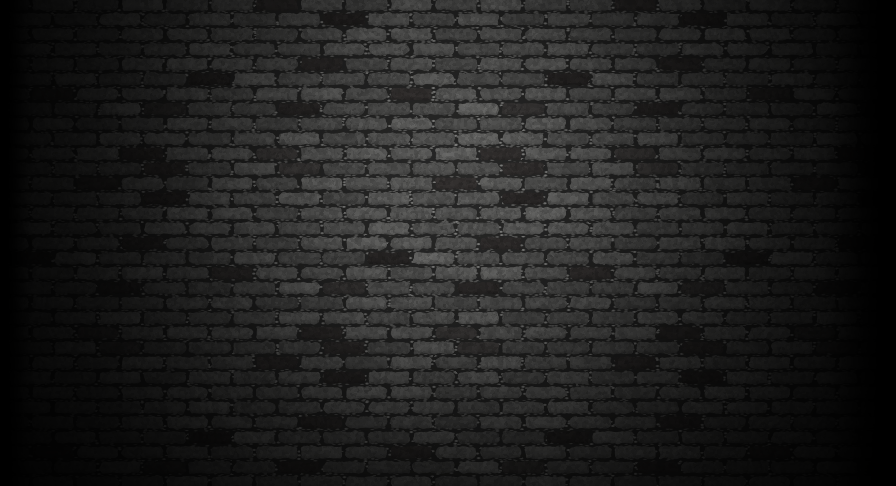
Reproduce this texture procedurally as a Shadertoy shader.

```glsl
// A dark running-bond brick wall under a soft spotlight that fades to black.
// Rounded-box distances shape the bricks, cellular noise roughens them,
// and a stepped formula repeats the charred bricks across the wall.

#define COLUMNS 20.0
#define ROWS 32.55
#define WALL_SHIFT vec2(0.32, 0.20)
#define BRICK_HALF vec2(1.41, 0.405)
#define LIGHT_CENTER vec2(0.505, 0.63)
#define LIGHT_SPREAD vec2(0.33, 0.60)
#define LIGHT_PEAK 0.37
#define MORTAR_SHADE 0.40
#define CHAR_SHADE 0.50
#define GRAIN_SCALE 5.0

const float ASPECT = 3.0; // brick pitch measured in row heights

vec2 hash2(vec2 p) {
    vec3 q = fract(p.xyx * vec3(0.1031, 0.1030, 0.0973));
    q += dot(q, q.yzx + 33.33);
    return fract((q.xx + q.yz) * q.zy);
}

// Distance to the nearest scattered point, and that point's random value.
vec2 cellular(vec2 p) {
    vec2 cell = floor(p), nearest = vec2(8.0, 0.0);
    for (int y = -1; y <= 1; y++)
    for (int x = -1; x <= 1; x++) {
        vec2 id = cell + vec2(x, y);
        vec2 jitter = hash2(id);
        float dist = length(id + jitter - p);
        if (dist < nearest.x) nearest = vec2(dist, hash2(id + 71.0).x);
    }
    return nearest;
}

float roundBox(vec2 p, vec2 halfSize, float radius) {
    vec2 q = abs(p) - halfSize + radius;
    return length(max(q, 0.0)) + min(max(q.x, q.y), 0.0) - radius;
}

// Charred bricks step sideways through a twelve-row repeat.
float charred(float column, float row) {
    float strong = -1.0, faint = -1.0;
    if (row < 4.0) strong = row == 2.0 ? 6.0 : 7.0;
    else if (row > 5.0 && row < 10.0) strong = mod(25.0 - 3.0 * row, 8.0);
    if (row < 2.0) faint = 2.0;
    if (row == 9.0) faint = 3.0;
    return column == strong ? 1.0 : column == faint ? 0.65 : 0.0;
}

void mainImage(out vec4 fragColor, in vec2 fragCoord) {
    vec2 uv = fragCoord / iResolution.xy;
    float soft = 0.6 * ROWS / iResolution.y;

    // Running bond, counted downward from the top
    vec2 wall = vec2(uv.x * COLUMNS, (1.0 - uv.y) * ROWS) + WALL_SHIFT;
    float row = floor(wall.y);
    wall.x -= 0.5 * mod(row, 2.0);
    float column = floor(wall.x);
    vec2 local = (fract(wall) - 0.5) * vec2(ASPECT, 1.0);
    vec2 surface = wall * vec2(ASPECT, 1.0);

    // Each twelve-row band slides by four bricks
    float band = floor((row + 2.0) / 12.0);
    vec2 id = vec2(mod(column + 4.0 * band, 8.0), mod(row + 2.0, 12.0));
    vec2 variety = hash2(id + 13.0);

    // Worn outline
    vec2 wobble = 0.025 * sin(surface.yx * vec2(9.0, 5.0) + 6.28 * variety);
    vec2 chips = cellular(surface * 3.0);
    vec2 size = BRICK_HALF - vec2(0.07, 0.03) * variety;
    float edge = roundBox(local + wobble, size, mix(0.12, 0.36, variety.y));
    edge += 0.09 * (chips.x - 0.4);
    float brick = smoothstep(soft, -soft, edge);

    // Brick face: tone, grain and a shaded lower rim
    vec2 grain = cellular(surface * GRAIN_SCALE);
    float face = mix(0.82, 1.08, variety.x);
    face *= 0.86 + 0.20 * grain.y + 0.14 * (chips.y - 0.5);
    face *= 1.0 - 0.15 * smoothstep(0.1, 0.45, local.y);
    float burnt = charred(id.x, id.y);
    face *= mix(1.0, CHAR_SHADE, burnt);

    // Mortar: dark bed with pale crumbs
    vec2 crumbs = cellular(surface * vec2(2.6, 4.5) + 40.0);
    float crumb = smoothstep(0.5, 0.1, crumbs.x) * step(0.42, crumbs.y);
    float joint = smoothstep(1.25, 1.5, abs(local.x));
    float mortar = MORTAR_SHADE + crumb * mix(0.55, 0.95, joint);

    // Spotlight and black side borders
    vec2 away = (uv - LIGHT_CENTER) / LIGHT_SPREAD;
    float light = LIGHT_PEAK * exp(-dot(away, away));
    light *= smoothstep(0.005, 0.04, uv.x) * smoothstep(0.01, 0.09, 1.0 - uv.x);

    vec3 tint = mix(vec3(1.0, 1.0, 0.985), vec3(1.04, 0.98, 0.96), burnt * brick);
    vec3 color = tint * light * mix(mortar, face, brick);
    fragColor = vec4(color, 1.0);
}
```
